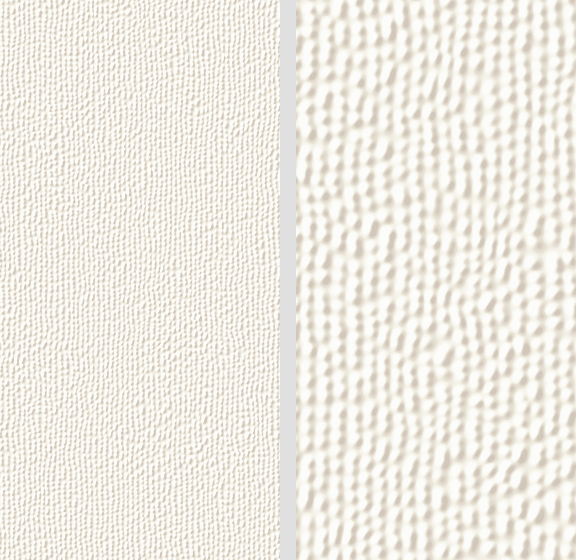
Left: the whole. Right: its middle third, enlarged.
This texture is drawn by a WebGL 2 fragment shader. Its source:

```glsl
#version 300 es
precision highp float;
// Cream woven wall covering: wavering vertical threads made of small raised beads.
// Soft jittered bumps build a height field, which is compared with itself a short
// step toward the upper-left light; the relief then picks a tone from a warm ramp.

uniform vec2 u_resolution;
out vec4 fragColor;

const vec2 BEADS_PER_WIDTH = vec2(54.0, 58.0);
const vec2 BEAD_TIGHTNESS = vec2(9.0, 6.0);
const vec2 LIGHT_STEP = vec2(-0.25, 0.20);   // in bead units
const float SHADOW_WEIGHT = 0.8;
const float RELIEF_MEAN = 0.08;
const float RELIEF_SPREAD = 0.30;

const vec3 GROOVE = vec3(0.82, 0.78, 0.73);
const vec3 SHADE = vec3(0.88, 0.85, 0.80);
const vec3 SAND = vec3(0.91, 0.89, 0.84);
const vec3 CREAM = vec3(0.96, 0.95, 0.91);
const vec3 CHALK = vec3(0.99, 0.99, 0.98);

vec3 hash3(vec2 p) {
    vec3 q = fract(p.xyx * vec3(0.1031, 0.1030, 0.0973));
    q += dot(q, q.yxz + 33.33);
    return fract((q.xxy + q.yzz) * q.zyx);
}

// Smooth pair of independent noises, each from -1 to 1.
vec2 noise2(vec2 p) {
    vec2 cell = floor(p);
    vec2 f = fract(p);
    f = f * f * (3.0 - 2.0 * f);
    vec2 low = mix(hash3(cell).xy, hash3(cell + vec2(1.0, 0.0)).xy, f.x);
    vec2 high = mix(hash3(cell + vec2(0.0, 1.0)).xy, hash3(cell + 1.0).xy, f.x);
    return mix(low, high, f.y) * 2.0 - 1.0;
}

// Bend the threads, locally and over broad patches.
vec2 warpThreads(vec2 p) {
    vec2 wobble = noise2(p * vec2(0.31, 0.23) + 17.0) * vec2(0.32, 0.35);
    vec2 drift = noise2(p * vec2(0.07, 0.05) + 71.0) * vec2(0.45, 0.9);
    return p + wobble + drift;
}

// Sum of the beads around p; every column has its own vertical offset.
float beadHeight(vec2 p, vec2 jitter) {
    float height = 0.0;
    float column = floor(p.x);
    for (int i = -1; i <= 1; i++) {
        float x = column + float(i);
        float y = p.y + hash3(vec2(x, 7.0)).x;
        float row = floor(y);
        for (int j = -1; j <= 1; j++) {
            vec2 id = vec2(x, row + float(j));
            vec3 rnd = hash3(id + 131.0);
            vec2 d = vec2(p.x, y) - id - 0.5 - (rnd.xy * 2.0 - 1.0) * jitter;
            d.x -= (rnd.z - 0.3) * 0.3 * d.y;
            float size = mix(0.75, 1.25, fract(rnd.z * 7.0 + rnd.x));
            height += size * exp(-dot(BEAD_TIGHTNESS, d * d));
        }
    }
    return height;
}

float ramp(float a, float b, float t) {
    return clamp((t - a) / (b - a), 0.0, 1.0);
}

vec3 threadColour(float tone) {
    vec3 colour = mix(GROOVE, SHADE, ramp(-1.65, -1.03, tone));
    colour = mix(colour, SAND, ramp(-1.03, -0.51, tone));
    colour = mix(colour, CREAM, ramp(-0.51, -0.11, tone));
    return mix(colour, CHALK, ramp(-0.11, 0.93, tone));
}

void main() {
    vec2 cloth = gl_FragCoord.xy / u_resolution.x * BEADS_PER_WIDTH;
    vec2 p = warpThreads(cloth);

    // Some patches are regular, others more tangled.
    float tangle = 0.5 + 0.5 * noise2(cloth * 0.09 + 43.0).x;
    vec2 jitter = mix(vec2(0.08, 0.18), vec2(0.19, 0.32), tangle);

    // Directional relief: the far side of each bead falls into shade.
    float here = beadHeight(p, jitter);
    float towardLight = beadHeight(p + LIGHT_STEP, jitter);
    float tone = (here - SHADOW_WEIGHT * towardLight - RELIEF_MEAN) / RELIEF_SPREAD;

    fragColor = vec4(threadColour(tone), 1.0);
}
```
